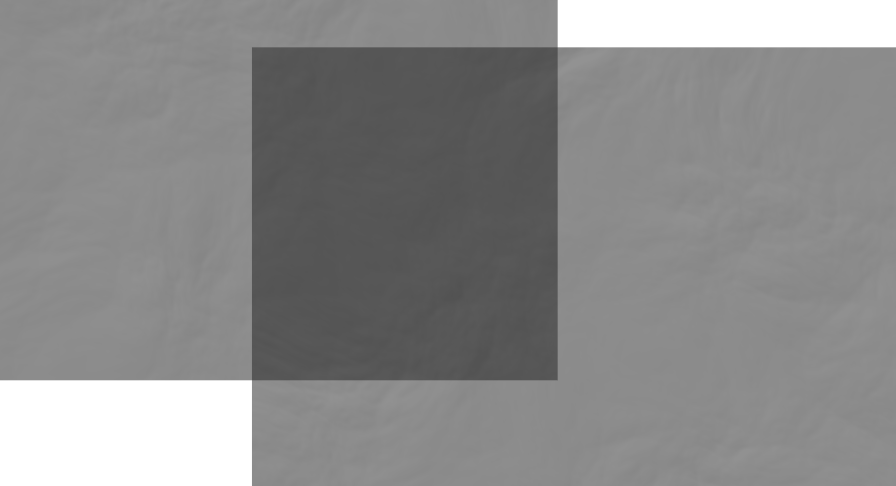
Write a Shadertoy shader that draws this background.

```glsl
// Two overlapping translucent grey sheets of crumpled paper on white.
#define SHEET_TONE 0.547
#define OVERLAP_TONE 0.338
#define LEFT_SHEET vec4(-0.1, 0.2175, 0.6224, 1.1)
#define RIGHT_SHEET vec4(0.2812, -0.1, 1.1, 0.9026)
#define CREASE_SCALE 2.6
#define CREASE_STRENGTH 0.45
#define LIGHT_STEP vec2(-0.007, 0.010)

// Pseudo-random unit gradient for a lattice cell
vec2 cellGradient(vec2 cell) {
    vec3 h = fract(vec3(cell.xyx) * vec3(0.1031, 0.1030, 0.0973));
    h += dot(h, h.yzx + 33.33);
    float angle = 6.2832 * fract((h.x + h.y) * h.z);
    return vec2(cos(angle), sin(angle));
}

float gradientNoise(vec2 p) {
    vec2 cell = floor(p), f = fract(p);
    vec2 w = f * f * f * (f * (f * 6.0 - 15.0) + 10.0);
    vec2 e = vec2(1.0, 0.0);
    float a = dot(cellGradient(cell), f);
    float b = dot(cellGradient(cell + e.xy), f - e.xy);
    float c = dot(cellGradient(cell + e.yx), f - e.yx);
    float d = dot(cellGradient(cell + e.xx), f - e.xx);
    return mix(mix(a, b, w.x), mix(c, d, w.x), w.y);
}

// Folded noise: sharp creases between smooth facets
float paperHeight(vec2 p) {
    p *= CREASE_SCALE;
    p += 0.4 * vec2(gradientNoise(p + 17.0), gradientNoise(p + 41.0));
    float height = 0.0, amplitude = 0.5;
    for (int i = 0; i < 5; i++) {
        height += amplitude * abs(gradientNoise(p));
        p = mat2(1.6, 1.2, -1.2, 1.6) * p + 7.3;
        amplitude *= 0.46;
    }
    return height;
}

// Relief lit from the upper left, weaker where the paper lies flat
float creaseShade(vec2 p) {
    float relief = paperHeight(p) - paperHeight(p + LIGHT_STEP);
    float crumple = 0.7 + 0.8 * gradientNoise(p * 2.1 + 60.0);
    return CREASE_STRENGTH * crumple * clamp(relief, -0.06, 0.06);
}

// Coverage of a rectangle given as left, bottom, right, top
float sheetMask(vec2 uv, vec4 box) {
    vec2 inside = min(uv - box.xy, box.zw - uv) * iResolution.xy;
    return clamp(min(inside.x, inside.y) + 0.5, 0.0, 1.0);
}

void mainImage(out vec4 fragColor, in vec2 fragCoord) {
    vec2 uv = fragCoord / iResolution.xy;
    vec2 p = fragCoord / iResolution.y;

    float left = sheetMask(uv, LEFT_SHEET);
    float right = sheetMask(uv, RIGHT_SHEET);

    // Each sheet carries its own creases
    float leftTone = SHEET_TONE + creaseShade(p + 3.0);
    float rightTone = SHEET_TONE + creaseShade(p + vec2(12.0, 8.0));
    float bothTone = OVERLAP_TONE * leftTone * rightTone / (SHEET_TONE * SHEET_TONE);

    // Blend white, single sheets and their overlap
    float outsideLeft = mix(1.0, rightTone, right);
    float insideLeft = mix(leftTone, bothTone, right);
    float tone = mix(outsideLeft, insideLeft, left);
    fragColor = vec4(vec3(tone), 1.0);
}
```
